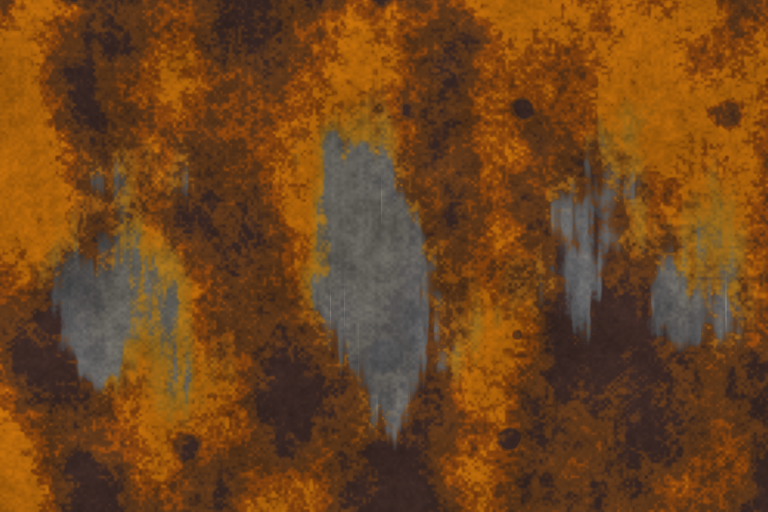
Write a Shadertoy shader that draws this texture.

```glsl
// Rusted steel sheet: orange and dark corrosion with worn blue-grey metal streaks.
#define DARK   vec3(0.230, 0.155, 0.138)
#define BROWN  vec3(0.360, 0.210, 0.095)
#define RUST   vec3(0.510, 0.250, 0.050)
#define ORANGE vec3(0.660, 0.370, 0.035)
#define OCHRE  vec3(0.550, 0.415, 0.130)
#define STEEL  vec3(0.355, 0.365, 0.375)
#define GRAIN_AMOUNT 0.55
#define STEEL_LEVEL  0.38
#define SPOT_SCALE   4.5

const float TAU = 6.28318;

float hash(vec2 p) {
    return fract(sin(dot(p, vec2(127.1, 311.7))) * 43758.5453);
}

float noise(vec2 p) {
    vec2 i = floor(p), f = fract(p);
    f = f * f * (3.0 - 2.0 * f);
    return mix(mix(hash(i), hash(i + vec2(1, 0)), f.x),
               mix(hash(i + vec2(0, 1)), hash(i + vec2(1, 1)), f.x), f.y);
}

// Fractal noise, centred on zero with a spread of about one
float fbm(vec2 p) {
    float sum = 0.0, amp = 0.5;
    for (int i = 0; i < 5; i++) {
        sum += amp * (noise(p) - 0.5);
        p = mat2(1.97, 0.22, -0.22, 1.97) * p + 17.3;
        amp *= 0.52;
    }
    return sum * 8.0;
}

// Fine speckle in three sizes
float grainAt(vec2 p) {
    return noise(p * 42.0) + noise(p * 88.0 + 5.1) + 1.2 * noise(p * 165.0 + 9.7) - 1.6;
}

// Soft round stains, one in some of the cells
float spotsAt(vec2 p) {
    vec2 q = p * SPOT_SCALE, cell = floor(q);
    vec2 centre = 0.3 + 0.4 * vec2(hash(cell + 3.1), hash(cell + 8.4));
    float radius = mix(0.05, 0.17, hash(cell + 5.7));
    float d = length(fract(q) - centre) + 0.03 * fbm(p * 14.0);
    return step(0.6, hash(cell + 1.9)) * (1.0 - smoothstep(radius * 0.5, radius * 1.25, d));
}

// Ramp from dark stain to bright rust
vec3 rustColour(float heat) {
    vec3 c = mix(DARK, BROWN, smoothstep(-1.05, -0.25, heat));
    c = mix(c, RUST, smoothstep(-0.1, 0.5, heat));
    return mix(c, ORANGE, smoothstep(0.45, 1.15, heat));
}

void mainImage(out vec4 fragColor, in vec2 fragCoord) {
    vec2 p = fragCoord / iResolution.y;
    float across = fragCoord.x / iResolution.x;
    float grain = grainAt(p);
    float streak = noise(p * vec2(75.0, 6.0)) + noise(p * vec2(140.0, 14.0) + 4.0) - 1.0;

    // Broad leaning columns, hotter at the upper left
    float warp = 0.05 * fbm(p * vec2(2.6, 3.4) + 31.0);
    float lean = p.x - 0.12 * (p.y - 0.5) - 0.86 + warp;
    float heat = -0.62 * cos(TAU * lean / 0.34)
               + 0.75 * fbm(p * vec2(4.2, 2.7) + 11.0)
               + 1.2 * (p.y - 0.5) - 1.0 * (across - 0.5);
    heat += GRAIN_AMOUNT * grain + 0.15 * streak;
    heat -= 1.6 * spotsAt(p);

    // Bare metal in streaky patches around the lower middle
    float band = (p.y - 0.42) / 0.3;
    float bare = 0.6 * cos(TAU * (p.x - 0.25 + 0.6 * warp) / 0.5) - band * band
               + 0.6 * fbm(p * vec2(5.5, 2.4) + 53.0)
               + 0.28 * streak - 0.16 * grain;

    // Rust, then an ochre fringe, then the metal
    vec3 colour = rustColour(heat);
    float fringe = smoothstep(STEEL_LEVEL - 0.75, STEEL_LEVEL, bare);
    colour = mix(colour, OCHRE, 0.75 * fringe * smoothstep(-0.2, 0.7, heat));
    float metal = smoothstep(STEEL_LEVEL - 0.12, STEEL_LEVEL + 0.3, bare);
    vec3 sheet = STEEL * (1.0 + 0.09 * fbm(p * vec2(7.0, 4.0) + 71.0) + 0.1 * streak);
    colour = mix(colour, sheet, 0.88 * metal);

    // Thin pale scratches running down the metal
    float scratch = smoothstep(0.9, 0.98, noise(p * vec2(110.0, 5.0) + 23.0));
    colour += 0.09 * scratch * metal;

    // Tonal mottling and grain
    colour *= 1.0 + 0.035 * fbm(p * 9.0 + 91.0) + 0.11 * grain;
    fragColor = vec4(clamp(colour, 0.0, 1.0), 1.0);
}
```
